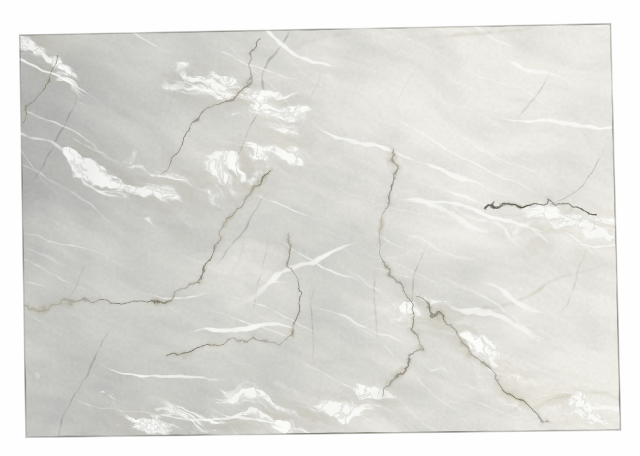
Reproduce this texture procedurally as a WebGL 2 fragment shader.

```glsl
#version 300 es
precision highp float;
// A pale quartzite slab on white: cloudy grey-to-cream stone crossed by tapered
// chalk tendrils, torn fracture bands and thin jagged dark seams.
// Tendrils are jittered stripes; bands and seams are noise-warped segments.
#define GREY vec3(0.752, 0.755, 0.742)
#define CREAM vec3(0.915, 0.910, 0.885)
#define CHALK vec3(0.985, 0.985, 0.975)
#define OCHRE vec3(0.70, 0.67, 0.58)
#define DARK vec3(0.34, 0.34, 0.31)
#define PAPER vec3(0.995)
#define CLOUD 0.75
#define BAND_WIDTH 0.058
#define SEAM_WIDTH 0.0009
#define TENDRIL_WIDTH 0.0034
uniform vec2 u_resolution;
out vec4 fragColor;

// Fracture bands and seams as segments (start, end), in canvas heights
const vec4 bands[8] = vec4[8](
  vec4(0.17, 0.64, 0.38, 0.55), vec4(0.38, 0.61, 0.58, 0.63),
  vec4(0.42, 0.84, 0.62, 0.77), vec4(0.63, 0.77, 0.65, 0.66),
  vec4(0.92, 0.33, 1.29, 0.07), vec4(0.28, 0.06, 0.86, 0.12),
  vec4(1.17, 0.50, 1.34, 0.46), vec4(0.06, 0.90, 0.17, 0.82));
const vec4 seams[12] = vec4[12](
  vec4(0.59, 0.63, 0.44, 0.39), vec4(0.44, 0.39, 0.33, 0.34),
  vec4(0.33, 0.34, 0.05, 0.325), vec4(0.86, 0.67, 0.845, 0.47),
  vec4(0.845, 0.47, 0.91, 0.25), vec4(0.91, 0.25, 0.85, 0.14),
  vec4(0.63, 0.49, 0.645, 0.27), vec4(0.645, 0.27, 0.38, 0.235),
  vec4(0.91, 0.33, 1.20, 0.07), vec4(0.12, 0.88, 0.05, 0.73),
  vec4(0.58, 0.90, 0.36, 0.63), vec4(1.07, 0.565, 1.335, 0.525));

vec2 hash2(vec2 p) {
  vec3 q = fract(p.xyx * vec3(0.1031, 0.1030, 0.0973));
  q += dot(q, q.yzx + 33.33);
  return fract((q.xx + q.yz) * q.zy) * 2.0 - 1.0;
}
float noise(vec2 p) {
  vec2 i = floor(p), f = p - i, u = f * f * (3.0 - 2.0 * f), e = vec2(1.0, 0.0);
  return mix(mix(dot(hash2(i), f), dot(hash2(i + e), f - e), u.x),
             mix(dot(hash2(i + e.yx), f - e.yx), dot(hash2(i + 1.0), f - 1.0), u.x), u.y);
}
float fbm(vec2 p) {
  float sum = 0.0, amp = 0.6;
  for (int i = 0; i < 5; i++, amp *= 0.52) {
    sum += amp * noise(p);
    p = mat2(1.6, 1.2, -1.2, 1.6) * p + 7.1;
  }
  return sum;
}
vec2 warp(vec2 p, float scale) { return vec2(fbm(p * scale + 3.7), fbm(p * scale + 41.3)); }
vec2 turn(vec2 p, float a) { return mat2(cos(a), -sin(a), sin(a), cos(a)) * p; }
float spot(vec2 p, vec2 centre, vec2 size) {
  vec2 d = (p - centre) / size;
  return exp(-dot(d, d));
}
float segment(vec2 p, vec4 s) {
  vec2 a = p - s.xy, b = s.zw - s.xy;
  return length(a - b * clamp(dot(a, b) / dot(b, b), 0.0, 1.0));
}
float side(vec2 p, vec2 a, vec2 b) {
  vec2 e = normalize(b - a);
  return e.x * (p.y - a.y) - e.y * (p.x - a.x);
}
// Broken stripes along an angle that swell and taper; returns coverage
float tendrils(vec2 p, float angle, float freq, float pieces, float width, float px) {
  vec2 q = turn(p, angle);
  q.y += 0.12 * noise(q * 2.6 + freq) + 0.025 * noise(q * 9.0) + 0.005 * noise(q * 38.0);
  float t = q.y * freq, id = floor(t);
  float d = abs(t - id - 0.5 - 0.25 * hash2(vec2(id, freq)).x) / freq;
  float w = width * smoothstep(-0.04, 0.38, noise(vec2(q.x * pieces + id * 3.7, id * 7.37)));
  w *= 1.0 + 1.1 * noise(q * 50.0);
  return clamp((w - d) / (1.5 * px) + 0.5, 0.0, 1.0) * smoothstep(0.0, px, w);
}

void main() {
  float px = 1.0 / u_resolution.y;
  vec2 p = gl_FragCoord.xy * px, bent = p + 0.12 * warp(p, 2.2);
  // Cloudy ground, greyer to the left, with falling streaks
  float tone = 0.20 + 0.80 * smoothstep(0.1, 1.15, p.x + 0.25 * (p.y - 0.5));
  tone += CLOUD * fbm(bent * vec2(2.4, 4.0)) + 0.3 * fbm(bent * 11.0);
  tone += 0.4 * fbm(turn(bent, -0.4) * vec2(5.0, 26.0));
  tone -= 0.5 * spot(p, vec2(0.03, 0.68), vec2(0.16, 0.25));
  tone -= 0.3 * spot(p, vec2(0.74, 0.38), vec2(0.14, 0.22));
  vec3 col = mix(GREY, CREAM, clamp(tone, -0.6, 1.1)) + 0.025 * noise(p * 130.0);

  // Ochre strata, grey cracks and upright hairlines
  float strata = tendrils(p, 0.20, 11.0, 2.2, 0.003, px * 3.0);
  float cracks = tendrils(p, 1.05, 7.0, 4.0, 0.0013, px);
  float hair = tendrils(p, 1.50, 32.0, 4.0, 0.002, px);
  hair *= spot(p, vec2(0.70, 0.36), vec2(0.14, 0.18));
  col = mix(col, OCHRE, max(0.5 * strata * smoothstep(0.2, 0.9, p.x), 0.8 * hair));
  col = mix(col, DARK, 0.35 * cracks);

  // Fracture bands torn into creased strands
  vec2 torn = p + 0.13 * warp(p, 4.5);
  float zone = 0.0;
  for (int i = 0; i < 8; i++)
    zone = max(zone, spot(vec2(segment(torn, bands[i])), vec2(0.0), vec2(1.414 * BAND_WIDTH)));
  float folds = fbm(turn(torn, -0.35) * vec2(8.0, 30.0));
  float chalk = smoothstep(0.0, 0.15, folds - 0.36 + 0.42 * zone);
  float crease = 1.0 - smoothstep(0.0, 0.08, abs(fbm(torn * 26.0)));
  col = mix(col, OCHRE, 0.25 * zone * smoothstep(0.1, -0.25, folds));
  col = mix(col, CHALK - 0.10 * crease, chalk * (0.88 + 0.4 * noise(p * 12.0)));

  // Chalk tendrils: veils, fine, bold, ribs and rising strands
  float W = TENDRIL_WIDTH, veil = tendrils(p, -0.55, 31.0, 3.0, W * 0.45, px);
  float fine = tendrils(p, -0.42, 19.0, 3.0, W * 0.65, px);
  float bold = tendrils(p, -0.28, 9.0, 3.2, W * 1.5, px);
  float ribs = tendrils(p, -0.45, 25.0, 6.0, W * 1.4, px);
  float rising = tendrils(p, 0.42, 15.0, 3.5, W * 1.2, px);
  ribs *= smoothstep(0.1, 0.5, spot(p, vec2(1.04, 0.43), vec2(0.24, 0.25)));
  rising *= smoothstep(0.1, 0.6, spot(p, vec2(0.68, 0.55), vec2(0.20, 0.26)));
  float strands = max(max(0.4 * veil, 0.65 * fine), max(0.9 * bold, 0.8 * max(ribs, rising)));
  col = mix(col, CHALK, strands * (0.85 + 0.5 * noise(p * 16.0)));

  // Jagged, broken seams with a patchy ochre halo; the last is boldest
  vec2 jagged = p + 0.075 * warp(p, 6.0) + 0.022 * warp(p, 27.0);
  for (int i = 0; i < 12; i++) {
    float heavy = i == 11 ? 1.8 : 1.0, d = segment(jagged, seams[i]);
    float w = SEAM_WIDTH * heavy * (1.0 + 1.6 * noise(p * 17.0 + float(i)));
    float ink = clamp((w - d) / (1.5 * px) + 0.5, 0.0, 1.0);
    col = mix(col, OCHRE, exp(-d * d / 0.00004) * clamp(0.25 + 0.8 * noise(p * 19.0), 0.0, 0.7));
    col = mix(col, DARK, ink * clamp(0.5 * heavy + noise(p * 11.0), 0.0, 0.95));
  }
  // Slab outline with a thin worn rim
  vec2 tl = vec2(0.042, 0.924), tr = vec2(1.34, 0.949), br = vec2(1.362, 0.056), bl = vec2(0.056, 0.04);
  float inside = min(min(side(p, bl, br), side(p, br, tr)), min(side(p, tr, tl), side(p, tl, bl)));
  float rim = 1.0 - smoothstep(0.001, 0.001 + 1.5 * px, inside + 0.0015 * noise(p * 30.0));
  col = mix(col, DARK, rim * clamp(0.4 + 0.8 * noise(p * 9.0), 0.0, 0.8));
  fragColor = vec4(clamp(mix(PAPER, col, smoothstep(-px, px, inside)), 0.0, 1.0), 1.0);
}
```
